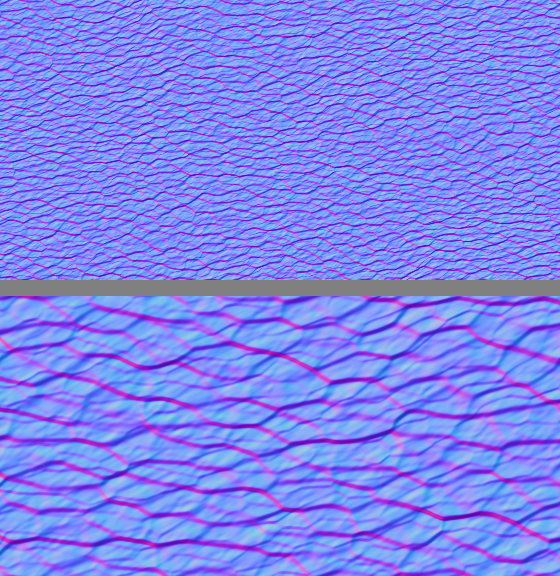
Top: the whole. Bottom: its middle third, enlarged.
Give the GLSL for this texture map, as a WebGL 1 fragment shader.

```glsl
precision highp float;
// Tangent-space normal map of leather with small, overlapping diamond scales.

uniform vec2 u_resolution;

#define SCALE_SIZE vec2(0.082, 0.039)  // diagonals of one scale, canvas height = 1
#define JITTER 0.84                    // irregularity of the scale centres
#define SHARPNESS 12.0                 // narrowness of the creases
#define TILT 0.28                      // shingle slope of each scale
#define GROOVE 0.058                   // crease depth relative to scale height
#define MINOR 0.42                     // strength of the smaller, secondary scales
#define GRAIN 0.0025                   // height of the fine wrinkles
#define GRAIN_FREQ vec2(40.0, 84.0)    // wrinkle frequency
#define RELIEF vec2(1.5, 1.0)          // slope gain along x and y
#define STEP 0.0017                    // distance between height samples

vec2 hash2(vec2 p) {
  vec3 q = fract(p.xyx * vec3(0.1031, 0.1030, 0.0973));
  q += dot(q, q.yzx + 33.33);
  return fract((q.xx + q.yz) * q.zy);
}

float noise(vec2 p) {
  vec2 i = floor(p);
  vec2 f = fract(p);
  f = f * f * f * (f * (f * 6.0 - 15.0) + 10.0);
  float low = mix(hash2(i).x, hash2(i + vec2(1.0, 0.0)).x, f.x);
  float high = mix(hash2(i + vec2(0.0, 1.0)).x, hash2(i + 1.0).x, f.x);
  return mix(low, high, f.y) - 0.5;
}

// Bends the rows of scales, broadly and then finely.
vec2 warp(vec2 p) {
  vec2 broad = vec2(noise(p * 3.0), noise(p * 3.0 + 41.0));
  vec2 fine = vec2(noise(p * 19.0 + 17.0), noise(p * 19.0 + 73.0));
  return p + 0.045 * broad + vec2(0.014, 0.008) * fine;
}

// Smooth Voronoi cells on a diamond lattice, each tilted like a shingle.
float scales(vec2 p) {
  vec2 q = p / SCALE_SIZE;
  vec2 lattice = vec2(q.y + q.x, q.y - q.x);
  vec2 cell = floor(lattice);
  float total = 0.0;
  float squares = 0.0;
  float tilted = 0.0;
  for (int j = -1; j <= 1; j++) {
    for (int i = -1; i <= 1; i++) {
      vec2 id = cell + vec2(float(i), float(j));
      vec2 centre = id + 0.5 + JITTER * (hash2(id + 200.0) - 0.5);
      vec2 offset = lattice - centre;
      float weight = exp(-SHARPNESS * dot(offset, offset));
      total += weight;
      squares += weight * weight;
      tilted += weight * 0.5 * (offset.x + offset.y);
    }
  }
  return SCALE_SIZE.y * (TILT * tilted / total + GROOVE * squares / (total * total));
}

// Fine wrinkles, leaning up to the right.
float grain(vec2 p) {
  vec2 q = vec2(p.x + 0.5 * p.y, p.y - 0.5 * p.x) * GRAIN_FREQ;
  return GRAIN * (noise(q + 300.0) + 0.4 * noise(q * 2.1 + 500.0));
}

// Large scales, broken up by smaller ones that lean to the right.
float height(vec2 p) {
  vec2 q = warp(p);
  vec2 leaning = vec2(q.x, q.y - 0.12 * q.x) * 1.6 + 3.0;
  return scales(q) + MINOR * scales(leaning) / 1.6 + grain(p);
}

void main() {
  vec2 p = gl_FragCoord.xy / u_resolution.y + 5.0;

  // Surface slope from central differences.
  vec2 dx = vec2(STEP, 0.0);
  vec2 dy = vec2(0.0, STEP);
  vec2 slope = vec2(height(p + dx) - height(p - dx),
                    height(p + dy) - height(p - dy)) / (2.0 * STEP);
  slope *= RELIEF;

  // Encode the normal with green pointing down.
  vec3 normal = normalize(vec3(-slope.x, slope.y, 1.0));
  gl_FragColor = vec4(0.5 + 0.5 * normal, 1.0);
}
```
